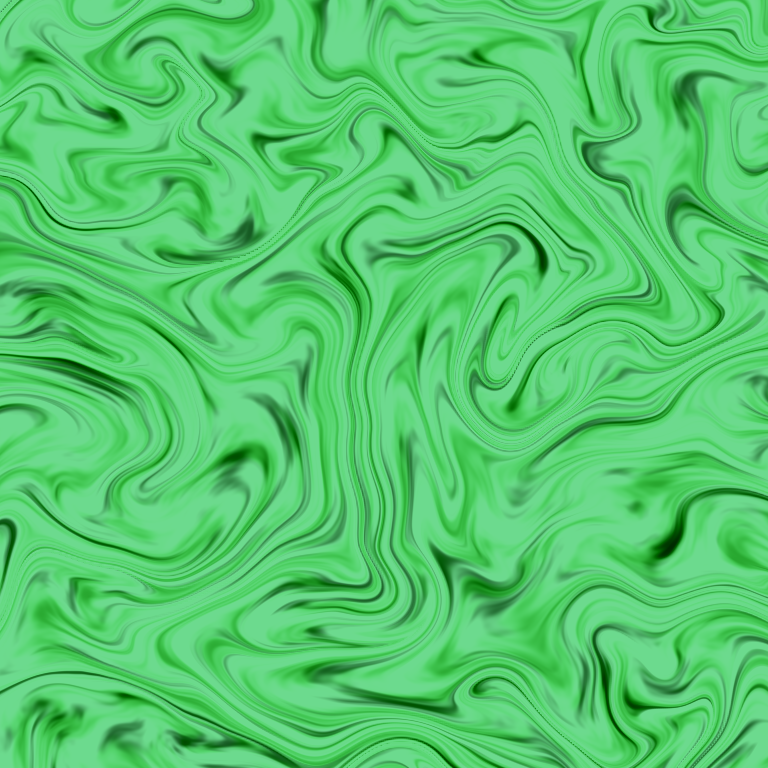
Write a Shadertoy shader that draws this texture.

```glsl
float hash(vec2 cell) {
    return fract(sin(dot(cell, vec2(127.1, 311.7))) * 43758.5);
}

vec2 gradient(vec2 cell) {
    float angle = 6.2832 * hash(cell);
    return vec2(cos(angle), sin(angle));
}

// Gradient noise, centred on zero
float noise(vec2 p) {
    vec2 i = floor(p), f = p - i;
    vec2 u = f * f * f * (f * (f * 6.0 - 15.0) + 10.0);
    vec2 e = vec2(0.0, 1.0);
    float low = mix(dot(gradient(i), f),
                    dot(gradient(i + e.yx), f - e.yx), u.x);
    float high = mix(dot(gradient(i + e.xy), f - e.xy),
                     dot(gradient(i + e.yy), f - e.yy), u.x);
    return mix(low, high, u.y);
}

// Stream function: broad eddies with smaller curls on top
float stream(vec2 p, float time) {
    return noise(p * 2.7 + vec2(time, 17.0)) / 2.7
         + 0.5 * noise(p * 6.8 + vec2(41.0, -time)) / 6.8;
}

// Divergence-free velocity
vec2 flow(vec2 p, float time) {
    float e = 0.004;
    float here = stream(p, time);
    return vec2(stream(p + vec2(0.0, e), time) - here,
                here - stream(p + vec2(e, 0.0), time)) / e;
}

// Three octaves of pigment, faded where stretched too thin to resolve
float pigment(vec2 p, float scale, float footprint) {
    float sum = 0.0, weight = 1.0;
    for (int octave = 0; octave < 3; octave++) {
        float fade = 1.0 - smoothstep(0.25, 0.85, footprint * scale);
        sum += weight * fade * noise(p * scale + 23.0 * float(octave));
        scale *= 2.0;
        weight *= 0.5;
    }
    return sum;
}

void mainImage(out vec4 fragColor, in vec2 fragCoord) {
    vec2 p = fragCoord / iResolution.y;

    // Carry the point back through the slowly changing flow
    for (int i = 0; i < 22; i++) {
        p += 0.0145 * flow(p, float(i) * 0.05);
    }
    float footprint = max(length(dFdx(p)), length(dFdy(p)));

    // Saturated green veils and darker ink streaks, gathered in broad patches
    float veilNoise = pigment(p + 5.3, 17.0, footprint);
    float veil = smoothstep(-0.25, 0.8, veilNoise);
    float ink = pigment(p + 11.7, 18.0, footprint)
              + 0.15 * veilNoise + 0.25 * noise(p * 5.0 + 61.0);
    ink = smoothstep(0.04, 0.8, ink);

    vec3 color = vec3(0.425, 0.855, 0.555);
    color -= veil * vec3(0.27, 0.2 * veil, 0.37);
    color -= ink * vec3(0.34, 0.5, 0.42);

    fragColor = vec4(clamp(color, 0.0, 1.0), 1.0);
}
```
